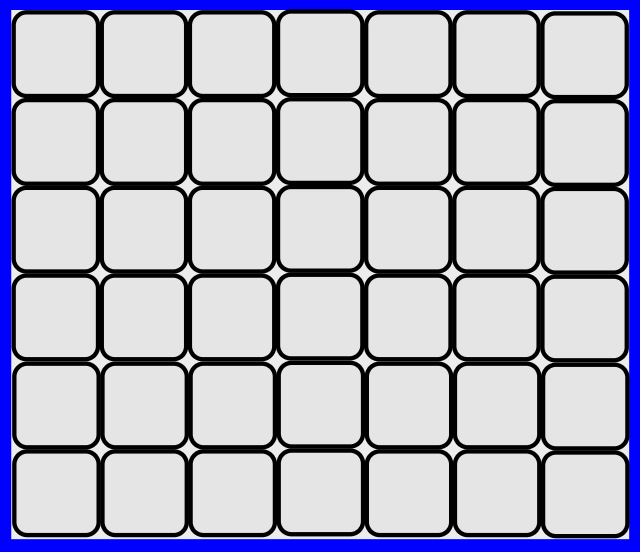
A WebGL 1 fragment shader for this pattern:

```glsl
precision highp float;
// Grid of rounded tiles with thick black outlines on a pale panel in a blue frame.

uniform vec2 u_resolution;

// Lengths are in canvas units: the canvas is CANVAS_WIDTH units wide.
const float CANVAS_WIDTH = 768.0;
const vec2 GRID = vec2(7.0, 6.0);            // columns, rows
const vec2 FIRST_CENTER = vec2(67.0, 65.0);  // top left tile, y downward
const vec2 PITCH = vec2(105.75, 105.3);
const vec2 TILE_HALF = vec2(48.0, 47.6);     // pale face inside the outline
const float CORNER_RADIUS = 13.0;
const float OUTLINE = 5.2;
const vec2 PANEL_MIN = vec2(13.5, 12.0);
const vec2 PANEL_MAX = vec2(755.0, 647.0);

// Slight misplacement of some columns and rows
const float MIDDLE_COLUMN_SHIFT = -1.0;
const float LAST_COLUMN_SHIFT = 1.3;
const vec2 LOWER_ROWS_SHIFT = vec2(0.8, 0.4);

const vec3 FRAME_COLOR = vec3(0.0, 0.0, 1.0);
const vec3 PANEL_COLOR = vec3(0.925);
const vec3 FACE_COLOR = vec3(0.898);
const vec3 OUTLINE_COLOR = vec3(0.0);

float roundedBox(vec2 p, vec2 halfSize, float radius) {
  vec2 q = abs(p) - halfSize + radius;
  return length(max(q, 0.0)) + min(max(q.x, q.y), 0.0) - radius;
}

float coverage(float dist, float pixel) {
  return clamp(0.5 - dist / pixel, 0.0, 1.0);
}

vec2 tileCenter(vec2 cell) {
  vec2 center = FIRST_CENTER + cell * PITCH;
  center += LOWER_ROWS_SHIFT * step(3.5, cell.y);
  center.y += MIDDLE_COLUMN_SHIFT * (1.0 - step(0.5, abs(cell.x - 3.0)));
  center.y += LAST_COLUMN_SHIFT * step(GRID.x - 1.5, cell.x);
  return center;
}

void main() {
  float pixel = CANVAS_WIDTH / u_resolution.x;
  vec2 p = vec2(gl_FragCoord.x, u_resolution.y - gl_FragCoord.y) * pixel;

  // Frame and panel
  vec2 panelCenter = 0.5 * (PANEL_MIN + PANEL_MAX);
  vec2 panelHalf = 0.5 * (PANEL_MAX - PANEL_MIN);
  float panel = coverage(roundedBox(p - panelCenter, panelHalf, 0.0), pixel);
  vec3 color = mix(FRAME_COLOR, PANEL_COLOR, panel);

  // Nearby tiles, each an outline with a face on top
  vec2 nearest = floor((p - FIRST_CENTER) / PITCH + 0.5);
  for (int j = -1; j <= 1; j++) {
    for (int i = -1; i <= 1; i++) {
      vec2 cell = nearest + vec2(float(i), float(j));
      vec2 inside = step(vec2(0.0), cell) * step(cell, GRID - 1.0);
      float present = inside.x * inside.y;
      float dist = roundedBox(p - tileCenter(cell), TILE_HALF, CORNER_RADIUS);
      color = mix(color, OUTLINE_COLOR, present * coverage(dist - OUTLINE, pixel));
      color = mix(color, FACE_COLOR, present * coverage(dist, pixel));
    }
  }

  gl_FragColor = vec4(color, 1.0);
}
```
